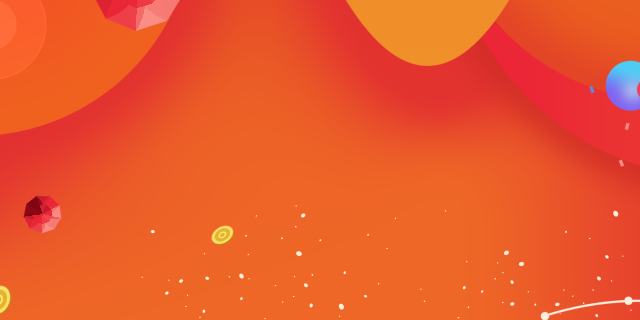
Write a WebGL 2 fragment shader that draws this background.

```glsl
#version 300 es
precision highp float;
// Festive orange backdrop: soft-shadowed discs, gems, coins, a glossy ball and paint specks.

#define SHADOW_WIDTH 0.16
#define BLOB_CURVE 3.16
#define GEM_SIDES 9.0
#define SPECK_CELL 0.075
#define SPECK_TOP 0.42
#define SPECK_SIZE 0.0095

uniform vec2 u_resolution;
out vec4 outColor;

const float TAU = 6.2831853;
const vec3 ORANGE = vec3(0.935, 0.405, 0.15);
const vec3 RED = vec3(0.885, 0.18, 0.19);
const vec3 CRIMSON = vec3(0.92, 0.15, 0.21);
const vec3 AMBER = vec3(0.94, 0.56, 0.16);
const vec3 PINK = vec3(0.98, 0.56, 0.52);
const vec3 CREAM = vec3(1.0, 0.94, 0.87);

float hash(vec2 p) {
    vec3 q = fract(vec3(p.xyx) * 0.1031);
    q += dot(q, q.yzx + 33.33);
    return fract((q.x + q.y) * q.z);
}

// Antialiased coverage of a signed distance
float cover(float d) {
    float aa = 0.8 / u_resolution.y;
    return 1.0 - smoothstep(-aa, aa, d);
}

float shadow(float d, float width) {
    d = max(d, 0.0) / width;
    return exp(-d * d);
}

float circle(vec2 p, vec2 center, float radius) {
    return length(p - center) - radius;
}

// Region above an upright parabola
float parabola(vec2 p, vec2 apex) {
    vec2 q = p - apex;
    float slope = 2.0 * BLOB_CURVE * q.x;
    return (BLOB_CURVE * q.x * q.x - q.y) / sqrt(1.0 + slope * slope);
}

vec2 rotate(vec2 p, float a) {
    float c = cos(a), s = sin(a);
    return vec2(c * p.x + s * p.y, c * p.y - s * p.x);
}

void drawGem(inout vec3 col, vec2 p, vec2 center, float radius) {
    vec2 q = (p - center) / radius;
    float wedge = TAU / GEM_SIDES;
    float turn = atan(q.y, q.x) / wedge + 0.3;
    float sector = mod(floor(turn), GEM_SIDES);
    float local = fract(turn) - 0.5;
    float apothem = length(q) * cos(local * wedge);
    float ring = step(0.5, apothem);
    float side = ring * step((apothem - 0.5) / 0.45, abs(local) * 2.0) * sign(local);
    float mid = (sector + 0.2 + 0.3 * side) * wedge;
    float light = 0.48 + 0.4 * dot(vec2(cos(mid), sin(mid)), vec2(0.8, -0.6));
    light += 0.4 * (hash(vec2(sector + 3.0, ring + 5.0 + 2.0 * side)) - 0.5);
    vec3 facet = mix(vec3(0.5, 0.02, 0.07), CRIMSON, smoothstep(0.0, 0.55, light));
    facet = mix(facet, PINK, smoothstep(0.6, 1.0, light));
    col = mix(col, facet, cover((apothem - 0.95) * radius));
}

void drawCoin(inout vec3 col, vec2 p, vec2 center, vec2 radii, float tilt) {
    vec2 q = rotate(p - center, tilt);
    float d = (length(q / radii) - 1.0) * radii.y;
    col = mix(col, vec3(0.78, 0.5, 0.08), cover((length((q + vec2(0.0, 0.005)) / radii) - 1.0) * radii.y));
    col = mix(col, vec3(0.98, 0.88, 0.42), cover(d));
    col = mix(col, vec3(0.9, 0.7, 0.16), cover(d + 0.28 * radii.y));
    col = mix(col, vec3(1.0, 0.92, 0.55), cover(abs(d + 0.7 * radii.y) - 0.07 * radii.y));
}

// Scattered paint specks, denser toward the bottom
float specks(vec2 p) {
    float mask = 0.0;
    for (int i = 0; i < 2; i++) {
        vec2 g = p / SPECK_CELL + float(i) * vec2(17.4, 9.6);
        vec2 id = floor(g);
        vec2 offset = 0.2 + 0.6 * vec2(hash(id + 11.0), hash(id + 47.0));
        vec2 spot = (id + offset - float(i) * vec2(17.4, 9.6)) * SPECK_CELL;
        float density = 0.6 * (1.0 - spot.y / SPECK_TOP) * smoothstep(0.34, 0.55, spot.x);
        float size = SPECK_SIZE * mix(0.2, 1.0, pow(hash(id + 83.0), 4.0));
        vec2 q = rotate(p - spot, TAU * hash(id + 5.0)) * vec2(1.0, 1.25);
        mask = max(mask, cover(length(q) - size) * step(hash(id + 29.0), density));
    }
    return mask;
}

void main() {
    vec2 p = gl_FragCoord.xy / u_resolution.y;

    // Backdrop reddening toward both sides
    vec3 col = mix(ORANGE, vec3(0.91, 0.34, 0.14), smoothstep(0.4, 1.1, p.y));
    float leftHaze = exp(-p.x / 0.3) * shadow(abs(p.y - 0.45), 0.27);
    col = mix(col, RED, max(0.7 * leftHaze, 0.65 * smoothstep(1.4, 2.1, p.x)));

    // Shadows cast by the big shapes
    float disc = circle(p, vec2(-0.078, 1.26), 0.685);
    float band = circle(p, vec2(2.266, 1.3125), 0.872);
    float blob = parabola(p, vec2(1.336, 0.794));
    col = mix(col, RED, 0.9 * shadow(disc, SHADOW_WIDTH));
    col = mix(col, RED, 0.9 * shadow(parabola(p, vec2(1.37, 0.70)), SHADOW_WIDTH * 0.9));
    col = mix(col, vec3(0.82, 0.17, 0.15), 0.75 * shadow(band, SHADOW_WIDTH * 0.5));

    // Left disc with pale rings
    vec3 discColor = mix(vec3(0.95, 0.33, 0.14), vec3(0.94, 0.38, 0.12), smoothstep(-0.4, 0.0, disc));
    float halo = circle(p, vec2(-0.026, 0.922), 0.17);
    discColor += 0.035 * cover(halo) + 0.05 * cover(halo + 0.092) + 0.05 * cover(abs(halo) - 0.0015);
    col = mix(col, discColor, cover(disc));

    // Right crimson band, its orange core, then the amber blob
    float core = circle(p, vec2(2.083, 1.39), 0.703);
    col = mix(col, mix(CRIMSON, vec3(0.92, 0.2, 0.2), smoothstep(1.6, 2.0, p.x)), cover(band));
    col = mix(col, mix(vec3(0.92, 0.37, 0.12), vec3(0.89, 0.27, 0.15), shadow(-core, 0.14)), cover(core));
    col = mix(col, AMBER + vec3(0.0, 0.05, 0.0) * (0.9 - p.y), cover(blob));

    drawGem(col, p, vec2(0.133, 0.331), 0.059);
    drawGem(col, p, vec2(0.43, 1.052), 0.147);
    drawCoin(col, p, vec2(0.695, 0.266), vec2(0.036, 0.025), 0.55);
    drawCoin(col, p, vec2(-0.004, 0.063), vec2(0.045, 0.034), 1.2);

    // Confetti chips falling below the ball
    for (int i = 0; i < 3; i++) {
        float k = float(i);
        vec2 q = rotate(p - vec2(1.85 + 0.174 * k - 0.064 * k * k, 0.72 - 0.115 * k), 0.35 - 0.6 * mod(k, 2.0));
        vec2 edge = abs(q) - vec2(0.005, 0.01);
        col = mix(col, k < 0.5 ? vec3(0.35, 0.55, 0.9) : PINK, cover(max(edge.x, edge.y)));
    }

    // Glossy ball: cyan above, violet below, pink at the right
    vec2 b = (p - vec2(1.971, 0.732)) / 0.078;
    vec3 ball = mix(vec3(0.5, 0.38, 0.95), vec3(0.3, 0.8, 0.96), smoothstep(-0.6, 0.7, b.y + 0.3 * b.x));
    ball = mix(ball, vec3(0.71, 0.8, 0.9), 0.7 * shadow(length(b - vec2(0.1, -0.2)), 0.5));
    ball = mix(ball, vec3(0.92, 0.25, 0.4), cover((length(b - vec2(0.68, -0.15)) - 0.43) * 0.078));
    col = mix(col, ball, cover((length(b) - 1.0) * 0.078));

    // Paint specks and the tapered stroke at the lower right
    float reach = (2.0 - p.x) / 0.307;
    float stroke = abs(p.y - 0.06 + 0.05 * reach * reach) - 0.0035;
    float paint = max(specks(p), cover(max(stroke, 1.7 - p.x)));
    paint = max(paint, cover(min(circle(p, vec2(1.703, 0.012), 0.013), circle(p, vec2(1.964, 0.06), 0.013))));
    outColor = vec4(mix(col, CREAM, paint), 1.0);
}
```
